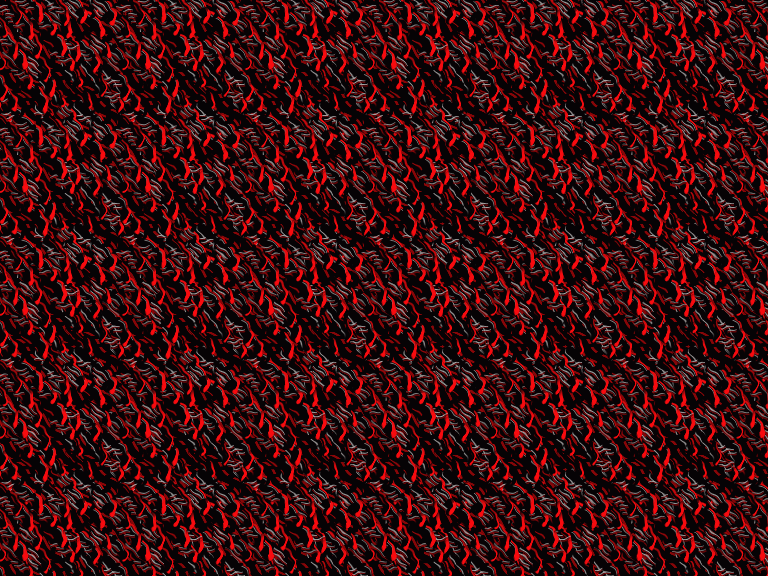
This pattern is drawn by a Shadertoy shader. Its source:

```glsl
#define TILE 0.2133      // repeat size as a share of canvas height
#define COLS 5           // flakes across one tile
#define ROWS 7           // flakes down one tile
#define SLANT 0.72       // downhill angle of the flakes
#define BEND 1.9         // how strongly the tips hook downward
#define THIN 0.015       // rim width along the flank
#define THICK 0.042      // rim width at the tip
#define HATCH_GAP 0.034  // spacing of the pale scratches
#define INK vec3(0.025, 0.012, 0.02)
#define MAROON vec3(0.27, 0.04, 0.045)
#define RED vec3(0.97, 0.045, 0.06)
#define STEEL vec3(0.56, 0.55, 0.55)

const float TAU = 6.2831853;

vec4 hash4(vec2 p) {
    vec4 s = vec4(dot(p, vec2(127.1, 311.7)), dot(p, vec2(269.5, 183.3)),
                  dot(p, vec2(419.2, 371.9)), dot(p, vec2(71.7, 243.1)));
    return fract(sin(s) * 4375.85);
}

float cover(float d, float px) {
    return clamp(0.5 - d / px, 0.0, 1.0);
}

// Coordinates along (x) and across (y) a direction
vec2 alongAxis(vec2 p, float angle) {
    float c = cos(angle), s = sin(angle);
    return vec2(c * p.x + s * p.y, s * p.x - c * p.y);
}

// Wear that closes up at the tile borders: 0 gone, 1 whole
float wear(vec2 p) {
    float a = sin(TAU * (7.0 * p.x + 5.0 * p.y) + 1.9 * sin(TAU * (3.0 * p.x - 4.0 * p.y)));
    float b = sin(TAU * (4.0 * p.x + 9.0 * p.y) + 1.6 * sin(TAU * 5.0 * p.x));
    return smoothstep(-0.75, -0.35, a + 0.6 * b);
}

// Thin broken diagonal lines that fill the gaps
float cracks(vec2 p) {
    float lanes = sin(TAU * (8.0 * p.x - 9.0 * p.y) + 1.3 * sin(TAU * (2.0 * p.x + 3.0 * p.y)));
    float cuts = sin(TAU * (6.0 * p.x + 7.0 * p.y) + 2.0 * sin(TAU * (3.0 * p.x - 5.0 * p.y)));
    return smoothstep(0.55, 0.9, lanes) * smoothstep(-0.4, -0.1, cuts);
}

// A hooked dark flake: red crescent rim, pale lines on the flanks
void drawFlake(inout vec3 col, vec2 d, vec4 h, float worn, float px) {
    vec2 q = alongAxis(d, SLANT + 0.26 * (h.x - 0.5));
    float bent = max(q.x + 0.02, 0.0);
    q.y += BEND * bent * bent;

    float halfLen = mix(0.075, 0.12, h.y);
    float radius = mix(0.04, 0.06, h.z);
    vec2 toAxis = vec2(q.x - clamp(q.x, -halfLen, halfLen), q.y);
    float dist = length(toAxis) - radius;
    vec2 normal = toAxis / (length(toAxis) + 0.0001);
    col = mix(col, INK, cover(dist, px));

    // Rim, swelling toward the tip
    float facing = smoothstep(-0.3, 0.5, dot(normal, vec2(0.75, 0.66)));
    float swell = smoothstep(0.3 * halfLen, halfLen + 0.4 * radius, q.x);
    float halfRim = 0.5 * mix(THIN, THICK * mix(0.35, 1.0, h.w), swell);
    float rim = cover(abs(dist + halfRim) - halfRim * facing, px) * facing;
    col = mix(col, RED * mix(0.6, 1.0, max(h.w, swell)), rim * max(worn, swell));

    // Thin red echo deeper inside
    float echo = cover(abs(dist + 0.036) - 0.004, px) * smoothstep(0.1, 0.6, normal.x + normal.y);
    col = mix(col, RED * 0.55, echo * worn * (1.0 - swell) * step(h.z, 0.6));

    // Pale glint just inside the upper flank
    float glint = cover(abs(dist + 0.024) - 0.003, px) * smoothstep(0.5, 0.9, normal.y);
    col = mix(col, STEEL, glint * worn * (1.0 - swell) * step(0.6, h.z));

    // Lower flank, pale or red
    float flank = smoothstep(0.3, 0.9, -normal.y) * smoothstep(halfLen, 0.4 * halfLen, q.x);
    vec3 flankTone = h.x > 0.55 ? STEEL : RED * 0.6;
    col = mix(col, flankTone, cover(abs(dist + 0.008) - 0.005, px) * flank * worn);
}

// Three parallel scratches with a red shadow below each
void drawHatch(inout vec3 col, vec2 d, vec4 h, float px) {
    bool steep = h.w > 0.6;
    vec2 q = alongAxis(d, steep ? SLANT : -0.16 + 0.2 * (h.x - 0.5));
    float lane = clamp(round(q.y / HATCH_GAP), -1.0, 1.0);
    q.y -= lane * HATCH_GAP;
    q.x += lane * (steep ? 0.012 : 0.035);

    float halfLen = mix(0.025, 0.055, fract(h.y + 0.37 * lane)) * (steep ? 1.6 : 1.0);
    float ends = abs(q.x) - halfLen;
    float shadow = cover(max(abs(q.y + 0.013) - 0.006, ends), px);
    float scratch = cover(max(abs(q.y) - 0.005 * (1.0 - 0.5 * abs(q.x) / halfLen), ends), px);
    col = mix(col, RED * 0.5, 0.8 * shadow);
    col = mix(col, STEEL * mix(0.75, 1.2, h.z), scratch);
}

void mainImage(out vec4 fragColor, in vec2 fragCoord) {
    float unit = iResolution.y * TILE;
    float px = 1.0 / unit;
    vec2 p = fract(vec2(fragCoord.x, iResolution.y - fragCoord.y) / unit);

    float worn = wear(p);
    vec3 col = mix(INK, RED * 0.55, cracks(p));
    vec2 ragged = p + 0.006 * sin(TAU * vec2(9.0 * p.y + 4.0 * p.x, 10.0 * p.x - 3.0 * p.y));

    // Paint upward so each tip overlaps the flakes below
    for (int i = 0; i < COLS * ROWS; i++) {
        vec2 cell = vec2(COLS - 1 - i % COLS, ROWS - 1 - i / COLS);
        vec4 h = hash4(cell + 3.0);
        vec4 k = hash4(cell + 29.0);
        vec2 shift = vec2(fract(0.429 * cell.y), 0.0);
        vec2 center = (cell + shift + 0.5 * k.xy) / vec2(COLS, ROWS);
        vec2 d = ragged - center;
        d -= round(d);
        drawFlake(col, d, h, worn, px);
        vec4 hatch = vec4(k.x, h.y, k.y, k.w);
        if (k.z > 0.28) drawHatch(col, d + vec2(0.03, -0.02) + 0.04 * (h.zw - 0.5), hatch, px);
    }
    fragColor = vec4(col, 1.0);
}
```
